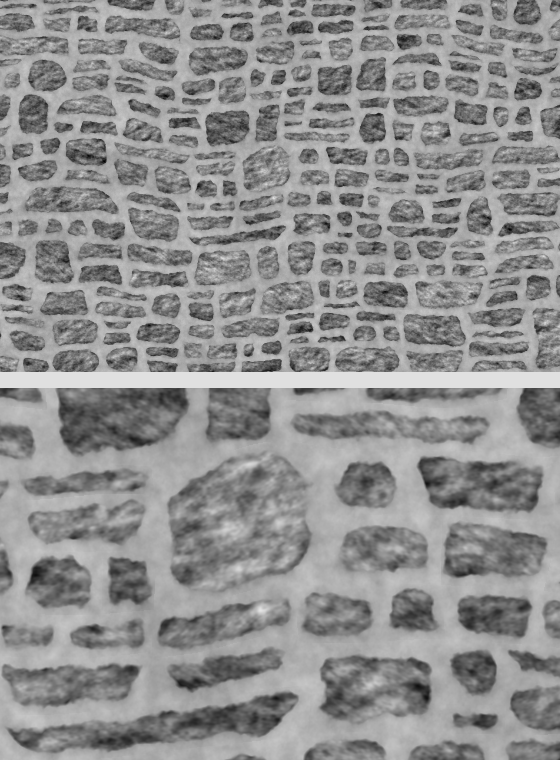
Top: the whole. Bottom: its middle third, enlarged.
Give the GLSL for this texture, as a Shadertoy shader.

```glsl
// Rubble stone wall: rough grey stones of mixed size set in pale mortar.

#define COURSE_HEIGHT 0.125
#define BLOCK_WIDTH   0.23
#define HALF_GAP      0.0072
#define EDGE_ROUGH    0.016
#define EDGE_BLUR     0.0022
#define STONE_DARK    0.405
#define STONE_LIGHT   0.56
#define MORTAR_TONE   0.69
#define GRAIN         0.42
#define RELIEF        0.50

float hash(vec2 p) {
    vec3 q = fract(p.xyx * 0.1031);
    q += dot(q, q.yzx + 33.33);
    return fract((q.x + q.y) * q.z);
}

float noise(vec2 p) {
    vec2 i = floor(p), f = fract(p);
    f = f * f * (3.0 - 2.0 * f);
    return mix(mix(hash(i), hash(i + vec2(1, 0)), f.x),
               mix(hash(i + vec2(0, 1)), hash(i + vec2(1, 1)), f.x), f.y);
}

float fbm(vec2 p) {
    float sum = 0.0, amp = 0.5;
    for (int i = 0; i < 4; i++) {
        sum += amp * noise(p);
        p = mat2(1.6, 1.2, -1.2, 1.6) * p + 7.3;
        amp *= 0.6;
    }
    return sum / 1.088;
}

vec2 noise2(vec2 p) {
    return vec2(noise(p), noise(p + 57.3)) - 0.5;
}

// Unevenly spaced joints along one axis
float joint(float i, float lane) {
    return i + 0.55 * (hash(vec2(i, lane)) - 0.5);
}

float slot(float x, float lane) {
    float i = floor(x);
    if (x < joint(i, lane)) return i - 1.0;
    return x >= joint(i + 1.0, lane) ? i + 1.0 : i;
}

// Finds the course block around p and cuts it into single stone beds
float findBed(vec2 p, out vec2 lo, out vec2 hi) {
    float row = slot(p.y / COURSE_HEIGHT, 71.0);
    float lane = row + 130.0;
    float shift = hash(vec2(row, 19.0));
    float col = slot(p.x / BLOCK_WIDTH + shift, lane);
    vec2 unit = vec2(BLOCK_WIDTH, COURSE_HEIGHT);
    lo = unit * vec2(joint(col, lane) - shift, joint(row, 71.0));
    hi = unit * vec2(joint(col + 1.0, lane) - shift, joint(row + 1.0, 71.0));
    float seed = 917.0 * hash(vec2(col, row) + 31.0);
    for (int k = 0; k < 5; k++) {
        vec2 size = hi - lo;
        float pick = hash(vec2(seed, 3.0));
        if (size.x * size.y < mix(0.0045, 0.026, pick * pick)) break;
        int axis = size.x > size.y * (1.5 + hash(vec2(seed, 5.0))) ? 0 : 1;
        float cut = mix(lo[axis], hi[axis], mix(0.32, 0.68, hash(vec2(seed, 7.0))));
        float side = step(cut, p[axis]);
        if (side > 0.5) lo[axis] = cut; else hi[axis] = cut;
        seed = 917.0 * hash(vec2(seed, 11.0 + side * 4.0));
    }
    return seed;
}

// Signed distance to a tapered, skewed stone with worn corners
float stoneDistance(vec2 q, vec2 halfSize, float seed) {
    vec2 bend = vec2(hash(vec2(seed, 21.0)), hash(vec2(seed, 23.0))) - 0.5;
    vec2 rel = q / halfSize;
    vec2 room = halfSize * (1.0 - 0.35 * abs(bend) + 0.35 * bend * rel.yx);
    float radius = min(room.x, room.y) * mix(0.3, 0.9, hash(vec2(seed, 25.0)));
    vec2 e = abs(q) - room + radius;
    return length(max(e, 0.0)) + min(max(e.x, e.y), 0.0) - radius;
}

float stoneTone(vec2 p, vec2 rel, float d, float seed) {
    float angle = 0.9 * (hash(vec2(seed, 31.0)) - 0.5);
    float c = cos(angle), s = sin(angle);
    vec2 g = mat2(c, s, -s, c) * p * vec2(34.0, 54.0) + seed;
    float rough = fbm(g);
    float tone = mix(STONE_DARK, STONE_LIGHT, hash(vec2(seed, 33.0)));
    tone += GRAIN * (rough - 0.5);
    tone += RELIEF * (rough - fbm(g + vec2(-0.15, 0.35)));
    tone -= 0.15 * smoothstep(0.57, 0.75, fbm(g * 0.7 + 40.0));
    tone += 0.1 * (noise(p * 260.0) - 0.5) + 0.025 * rel.y;
    return tone * mix(0.84, 1.0, smoothstep(0.0, -0.010, d));
}

void mainImage(out vec4 fragColor, in vec2 fragCoord) {
    vec2 p = fragCoord / iResolution.y;

    // Wavering courses
    vec2 w = p + vec2(0.03, 0.06) * noise2(p * 3.2) + 0.016 * noise2(p * 13.0);
    vec2 lo, hi;
    float seed = findBed(w, lo, hi);
    vec2 halfSize = 0.5 * (hi - lo) - HALF_GAP * mix(0.75, 1.35, hash(vec2(seed, 41.0)));
    halfSize = max(halfSize, vec2(0.006));
    vec2 q = w - 0.5 * (lo + hi);
    float d = stoneDistance(q, halfSize, seed);
    d += EDGE_ROUGH * (fbm(p * 38.0 + seed) - 0.5);

    // Mortar, shaded where it meets the stones
    float mortar = MORTAR_TONE + 0.16 * (fbm(p * 9.0) - 0.5);
    mortar += 0.18 * (fbm(p * 75.0) - 0.5);
    float below = smoothstep(0.3, -0.8, q.y / halfSize.y);
    mortar -= mix(0.05, 0.13, below) * exp(-max(d, 0.0) * 260.0);

    float stone = stoneTone(p, q / halfSize, d, seed);
    float blur = max(EDGE_BLUR, 0.75 / iResolution.y);
    float tone = mix(stone, mortar, smoothstep(-blur, blur, d));
    fragColor = vec4(vec3(clamp(tone, 0.0, 1.0)), 1.0);
}
```
